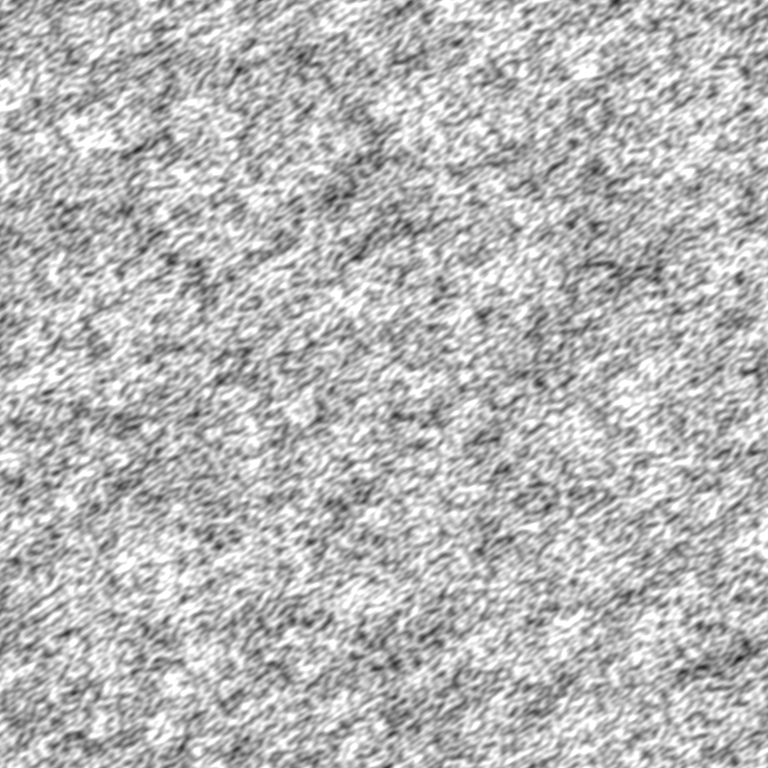
Reproduce this texture procedurally as a Shadertoy shader.

```glsl
// Grey, slanted grain like brushed stone or felt.
// Octaves of gradient noise, stretched along one direction, are summed with
// growing weight towards the fine ones, then scaled to a set mean and spread.

#define GRAIN_ANGLE 0.52   // direction of the grains, radians above horizontal
#define STRETCH 1.9        // length of a grain over its thickness
#define OCTAVES 6
#define COARSE_FREQ 8.0    // cells across the canvas in the first octave
#define LACUNARITY 1.8     // frequency step between octaves
#define GAIN 1.34          // weight step between octaves
#define TWIST 0.09         // small turn between octaves, hides the lattice
#define MEAN_GREY 0.722
#define SPREAD 0.18        // standard deviation of the grey
#define NOISE_SIGMA 0.26   // standard deviation of one octave of noise

// Unit gradient at a lattice point, from an integer hash
vec2 latticeGradient(ivec2 cell) {
    uvec2 q = uvec2(cell) * uvec2(1597u, 3571u);
    uint h = (q.x ^ (q.y << 8)) + q.y * 7919u;
    h = (h ^ (h >> 16)) * 73244475u;
    h = (h ^ (h >> 15)) * 73244475u;
    h ^= h >> 16;
    float angle = float(h & 65535u) / 65536.0 * 6.28319;
    return vec2(cos(angle), sin(angle));
}

float gradientNoise(vec2 p) {
    vec2 base = floor(p);
    vec2 f = p - base;
    ivec2 cell = ivec2(base);
    vec2 blend = f * f * f * (f * (f * 6.0 - 15.0) + 10.0);
    float corner[4];
    for (int k = 0; k < 4; k++) {
        ivec2 offset = ivec2(k & 1, k >> 1);
        corner[k] = dot(latticeGradient(cell + offset), f - vec2(offset));
    }
    return mix(mix(corner[0], corner[1], blend.x),
               mix(corner[2], corner[3], blend.x), blend.y);
}

// Position along and across the grain, squeezed along it
vec2 grainSpace(vec2 uv, float angle) {
    vec2 along = vec2(cos(angle), sin(angle));
    vec2 across = vec2(-along.y, along.x);
    return vec2(dot(uv, along) / STRETCH, dot(uv, across));
}

// Octave sum with unit standard deviation
float grain(vec2 uv) {
    float sum = 0.0;
    float power = 0.0;
    float weight = 1.0;
    float freq = COARSE_FREQ;
    for (int i = 0; i < OCTAVES; i++) {
        float turn = TWIST * (float(i % 3) - 1.0);
        vec2 shift = vec2(17.3, 41.7) * float(i + 1);
        // Fade out cells too small for the pixel grid
        float visible = 1.0 - smoothstep(0.5, 1.0, freq / iResolution.y);
        vec2 p = grainSpace(uv, GRAIN_ANGLE + turn) * freq + shift;
        sum += weight * visible * gradientNoise(p);
        power += weight * weight;
        weight *= GAIN;
        freq *= LACUNARITY;
    }
    return sum / (sqrt(power) * NOISE_SIGMA);
}

void mainImage(out vec4 fragColor, in vec2 fragCoord) {
    vec2 uv = fragCoord / iResolution.y;
    float grey = MEAN_GREY + SPREAD * grain(uv);
    fragColor = vec4(vec3(clamp(grey, 0.0, 1.0)), 1.0);
}
```
